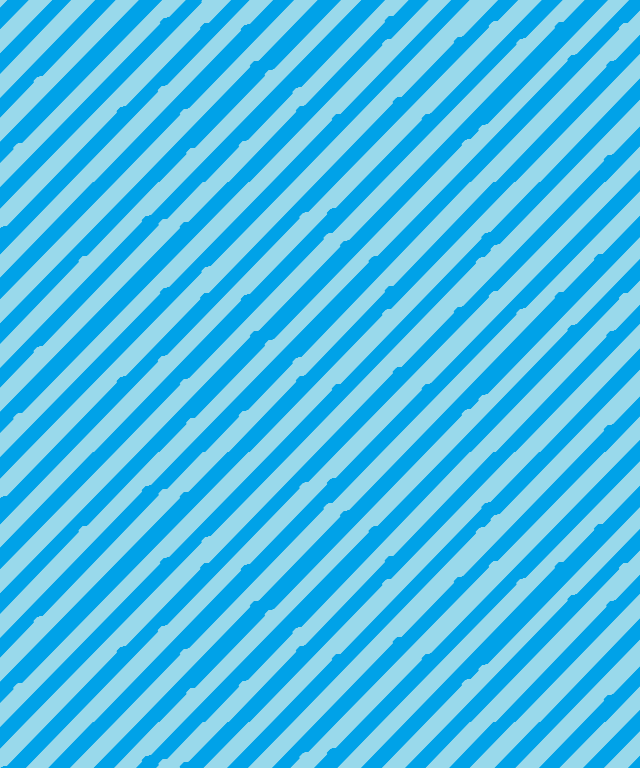
Give the GLSL for this pattern, as a Shadertoy shader.

```glsl
// Diagonal two-tone stripes rising to the right, with small ledges on their edges.
// Each edge drifts slightly and snaps back at hashed heights; the ledges repeat
// in tall tiles, six stripes high. Lengths are in canvas heights.

#define PITCH_X    0.05794   // stripe pitch along x
#define PITCH_Y    0.05859   // stripe pitch along y
#define PHASE      0.629     // start of the first pale stripe, in pitches
#define PALE_SHARE 0.53      // pale part of one pitch
#define TILE_ROWS  6.0       // stripe pitches in one tile of ledges
#define SEAM_Y     0.237     // depth of the first tile seam
#define LEDGE      0.055     // ledge depth, in pitches
#define TOOTH      0.045     // lip beside a ledge, in pitches
#define PALE_BLUE  vec3(0.60, 0.85, 0.92)
#define DEEP_BLUE  vec3(0.00, 0.637, 0.91)

float hash(vec2 p) {
    vec3 q = fract(vec3(p.xyx) * 0.1031);
    q += dot(q, q.yzx + 33.33);
    return fract((q.x + q.y) * q.z);
}

// Sideways wobble of one stripe edge at a given depth, in pitches
float edgeOffset(float edge, float depth, float pixel) {
    float tileHeight = TILE_ROWS * PITCH_Y;
    float t = (depth - SEAM_Y) / tileHeight;
    float local = fract(t);
    float id = edge - 2.0 * TILE_ROWS * floor(t);
    float soft = 0.5 * pixel / tileHeight;

    // Some edges break at the tile seam
    float offset = LEDGE * step(0.72, hash(vec2(id, 9.0))) * (local - 0.5);

    // Up to two ledges per tile, each with a short lip below it
    for (int i = 0; i < 2; i++) {
        vec2 key = vec2(id, float(i) + 1.0);
        float present = i == 0 ? 1.0 : step(0.35, hash(key + 40.0));
        float at = 0.06 + 0.86 * hash(key);
        float below = smoothstep(-soft, soft, local - at);
        float lip = below * (1.0 - smoothstep(0.015, 0.024, local - at));
        offset += present * (LEDGE * (local - below) - TOOTH * lip);
    }
    return offset;
}

void mainImage(out vec4 fragColor, in vec2 fragCoord) {
    float pixel = 1.0 / iResolution.y;
    float x = fragCoord.x * pixel;
    float depth = 1.0 - fragCoord.y * pixel;

    // Position across the stripes, in pitches
    float across = x / PITCH_X + depth / PITCH_Y - PHASE;
    float soft = 0.7 * pixel / PITCH_X;

    // Nearest pale stripes, each bounded by two wobbling edges
    float pale = 0.0;
    for (int i = -1; i <= 1; i++) {
        float n = floor(across) + float(i);
        float start = n + edgeOffset(2.0 * n, depth, pixel);
        float end = n + PALE_SHARE + edgeOffset(2.0 * n + 1.0, depth, pixel);
        float inside = smoothstep(-soft, soft, across - start)
                     * smoothstep(-soft, soft, end - across);
        pale = max(pale, inside);
    }

    fragColor = vec4(mix(DEEP_BLUE, PALE_BLUE, pale), 1.0);
}
```
